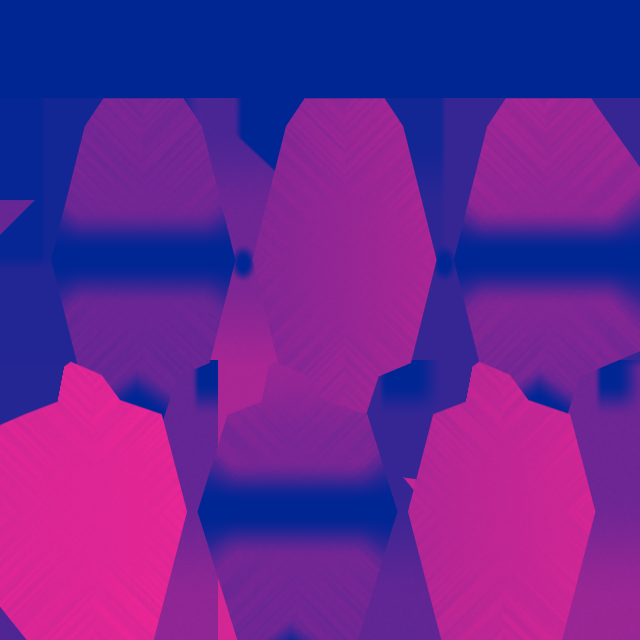
Give the GLSL for this background, as a WebGL 2 fragment shader.

```glsl
#version 300 es
precision highp float;
// Two staggered rows of faceted, lantern-like panels on deep blue.
// Every part adds to one scalar "heat", which drives only the red channel;
// waists, mirrored diagonal streaks and fine grain shade each panel.

uniform vec2 u_resolution;
out vec4 outColor;

const float GRID = 768.0;                // design units across the canvas
const vec2 COOL = vec2(0.15, 0.58);      // constant green and blue
const float HORIZON = 118.0;             // flat top of the upper row
const vec2 UPPER = vec2(172.0, 312.0);   // centre of the first upper panel
const vec2 LOWER = vec2(112.0, 614.0);   // centre of the first lower panel
const float UPPER_STEP = 241.5;
const float LOWER_STEP = 245.0;
const float STREAK = 0.07;
const float GRAIN = 0.025;
// Upper row, then lower row
const float HEAT[6] = float[6](0.43, 0.585, 0.53, 0.87, 0.46, 0.755);
const float TILT[6] = float[6](0.0, 0.08, 0.0, 0.02, 0.0, 0.065);
// Crown of the lower panels, relative to the panel axis
const vec2 CROWN[8] = vec2[8](vec2(-112, 510), vec2(-82, 497), vec2(-43, 482),
    vec2(-35, 440), vec2(-27, 434), vec2(10, 450), vec2(32, 480), vec2(82, 497));

float hash(vec2 p) {
    return fract(sin(dot(p, vec2(12.9898, 78.233))) * 43758.5453);
}

float noise(float t, float seed) {
    float i = floor(t), f = fract(t);
    return mix(hash(vec2(i, seed)), hash(vec2(i + 1.0, seed)), f * f * (3.0 - 2.0 * f));
}

float fill(float d, float px) {
    return 1.0 - smoothstep(-px, px, d);
}

float crownHeight(float x) {
    float y = CROWN[0].y;
    for (int i = 0; i < 7; i++) {
        vec2 span = CROWN[i + 1] - CROWN[i];
        y += span.y * clamp((x - CROWN[i].x) / span.x, 0.0, 1.0);
    }
    return y;
}

// Upper panel: chamfered hexagon with a notch at its lower right
float upperShape(vec2 p, float y, int i) {
    float chamfer = (abs(p.x) + 0.667 * abs(min(p.y, 0.0)) - 177.4) * 0.83;
    float side = max(abs(p.x) + 0.25 * abs(p.y) - 110.5, chamfer);
    if (i == 2 && p.x > 0.0) side = (p.x - 0.707 * y + 29.0) * 0.82;
    float notch = min((y + 0.42 * p.x - 469.0) * 0.92, (p.x + 0.33 * y - 190.0) * 0.95);
    return max(max(side, HORIZON - y), notch);
}

// Lower panel: slanted sides under an irregular crown
float lowerShape(vec2 p, float y, int i) {
    float side = i == 1 ? abs(p.x) + 0.31 * abs(p.y) - 120.0
                        : abs(p.x) + 0.26 * abs(p.y) - 112.5;
    if (i == 0 && p.x < 0.0) side = (0.8 * (y - 728.0) - p.x - LOWER.x) * 0.78;
    return max(side, (crownHeight(p.x) - y) * 0.6);
}

float panelHeat(vec2 p, int id) {
    float heat = HEAT[id] + TILT[id] * clamp(p.x / 110.0, -1.0, 1.0);
    if (id % 2 == 0) {
        // Dark waist and a shadow wedge at the foot
        heat -= id == 2 ? 0.0005 * p.y : 0.0002 * p.y;
        float rim = smoothstep(70.0, 125.0, abs(p.x));
        heat *= smoothstep(8.0, 58.0 + 45.0 * rim, abs(p.y + 3.0));
        heat *= 1.0 - smoothstep(-28.0, 12.0, p.y - 153.0 - 0.7 * abs(p.x + 8.0));
    }
    float amount = smoothstep(35.0, 140.0, length(p)) * min(heat * 2.0, 1.0);
    float streaks = noise((abs(p.x) - abs(p.y)) / 5.0, float(id) + sign(p.x));
    return heat + STREAK * amount * (streaks - 0.5);
}

// Soft fields seen in the gaps between panels
float gapHeat(vec2 q) {
    float first = smoothstep(215.0, 240.0, q.x) * (1.0 - step(412.0, q.x));
    float last = smoothstep(528.0, 536.0, q.x);
    float top = 0.02 + 0.05 * smoothstep(48.0, 54.0, q.x) + 0.14 * last;
    top += first * mix(0.22, 0.36, smoothstep(150.0, 260.0, q.y));
    top *= 1.0 - first * smoothstep(280.0, 292.0, q.x)
               * smoothstep(-3.0, 3.0, 165.0 + 0.93 * (q.x - 287.0) - q.y);
    top += 0.1 * step(412.0, q.x) * smoothstep(165.0, 250.0, q.y) * (1.0 - last);
    float mid = q.x < 200.0 ? 0.13 : q.x < 412.0 ? mix(0.48, 0.66, smoothstep(320.0, 460.0, q.y)) : 0.21;
    float low = q.x < 100.0 ? 0.14 : q.x < 262.0 ? 0.39 : q.x < 350.0 ? 0.66 : q.x < 600.0 ? 0.21 : 0.43;
    low += 0.17 * smoothstep(590.0, 720.0, q.y);
    float heat = mix(top, mid, smoothstep(305.0, 325.0, q.y));
    heat = mix(heat, low, smoothstep(432.0, 442.0, q.y));
    // Pinch points on the upper waist, and shadows below the notches
    for (int i = 0; i < 3; i++) {
        vec2 p = q - UPPER - vec2(float(i) * UPPER_STEP, 0.0);
        heat *= smoothstep(5.0, 17.0, length((p - vec2(120.0, 4.0)) * vec2(1.0, 0.7)));
        float lit = i == 0 ? step(262.0, q.x) : 0.0;
        float shade = smoothstep(58.0, 68.0, p.x + (i == 1 ? 18.0 : 0.0)) * (1.0 - smoothstep(85.0, 120.0, p.x));
        heat *= 1.0 - shade * (1.0 - lit) * step(120.0, p.y) * (1.0 - smoothstep(148.0, 190.0, p.y));
    }
    return heat * step(HORIZON, q.y);
}

void main() {
    vec2 uv = gl_FragCoord.xy / u_resolution;
    vec2 q = vec2(uv.x, 1.0 - uv.y) * GRID;
    float px = 0.7 * GRID / min(u_resolution.x, u_resolution.y);
    float heat = gapHeat(q);

    // Small loose shards
    float shard = max(240.0 - q.y, (q.x + q.y - 282.0) * 0.7);
    heat = mix(heat, 0.4, fill(shard, px));
    float chip = max(573.0 - q.y + 0.13 * (q.x - 484.0), (q.y - 573.0 - 1.2 * (q.x - 484.0)) * 0.64);
    heat = mix(heat, 0.75, fill(max(chip, q.x - 499.0), px));

    for (int i = 0; i < 3; i++) {
        vec2 p = q - UPPER - vec2(float(i) * UPPER_STEP, 0.0);
        heat = mix(heat, panelHeat(p, i), fill(upperShape(p, q.y, i), px));
    }
    for (int i = 0; i < 3; i++) {
        vec2 p = q - LOWER - vec2(float(i) * LOWER_STEP, 0.0);
        float body = panelHeat(p, i + 3);
        // The middle panel melts into the one above it
        if (i == 1) body = mix(0.59, body, smoothstep(440.0, 525.0, q.y));
        heat = mix(heat, body, fill(lowerShape(p, q.y, i), px));
    }
    heat += GRAIN * (hash(floor(q / 2.0)) - 0.5) * smoothstep(0.1, 0.4, heat);
    outColor = vec4(clamp(heat, 0.0, 1.0), COOL, 1.0);
}
```
